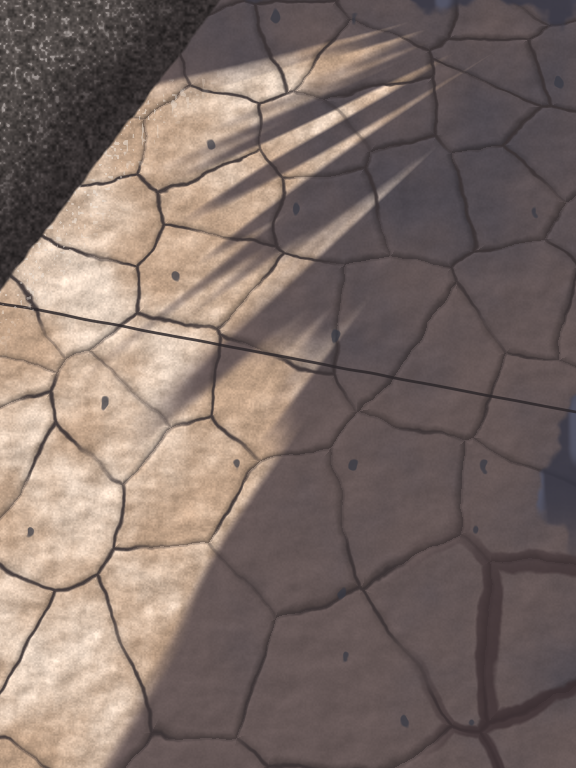
This texture is drawn by a WebGL 2 fragment shader. Its source:

```glsl
#version 300 es
precision highp float;
uniform vec2 u_resolution;
out vec4 fragColor;

vec2 hash2(vec2 p) {
  vec3 q = fract(vec3(p.xyx) * vec3(0.1031, 0.1030, 0.0973));
  q += dot(q, q.yzx + 33.33);
  return fract((q.xx + q.yz) * q.zy);
}

float noise(vec2 p) {
  vec2 i = floor(p), f = fract(p);
  f = f * f * (3.0 - 2.0 * f);
  return mix(mix(hash2(i).x, hash2(i + vec2(1, 0)).x, f.x),
             mix(hash2(i + vec2(0, 1)).x, hash2(i + vec2(1, 1)).x, f.x), f.y);
}

float fbm(vec2 p) {
  float sum = 0.0, amp = 0.5;
  for (int i = 0; i < 5; i++) {
    sum += amp * noise(p);
    p = mat2(1.6, 1.2, -1.2, 1.6) * p + 7.3;
    amp *= 0.5;
  }
  return sum;
}

vec2 stonePoint(vec2 cell) { return cell + 0.12 + 0.76 * hash2(cell + 41.0); }

// x: distance to the joint, y: stone tint, zw: direction towards the joint
vec4 stones(vec2 p) {
  vec2 base = floor(p), home = base, toHome = vec2(8.0);
  for (int j = -1; j <= 1; j++)
    for (int i = -1; i <= 1; i++) {
      vec2 cell = base + vec2(i, j), d = stonePoint(cell) - p;
      if (dot(d, d) < dot(toHome, toHome)) { toHome = d; home = cell; }
    }
  vec4 result = vec4(8.0, hash2(home).y, 0.0, 0.0);
  for (int j = -2; j <= 2; j++)
    for (int i = -2; i <= 2; i++) {
      vec2 d = stonePoint(home + vec2(i, j)) - p, across = d - toHome;
      if (dot(across, across) < 1e-4) continue;
      vec2 n = normalize(across);
      float edge = dot(0.5 * (d + toHome), n);
      if (edge < result.x) { result.x = edge; result.zw = n; }
    }
  return result;
}

// Sunlight broken into streaks fanning out from beyond the upper right corner
float sunlight(vec2 p) {
  vec2 d = vec2(1.14, 1.42) - p;
  float angle = atan(d.y, d.x), r = length(d);
  float reach = 0.64 + 0.35 * smoothstep(0.35, 0.95, angle)
              + smoothstep(0.88, 1.06, angle)
              + 0.6 * (1.0 - smoothstep(0.2, 0.34, angle));
  float streak = 0.75 * noise(vec2(angle * 25.0, r * 1.6)) + 0.25 * noise(vec2(angle * 60.0, r * 4.0));
  return smoothstep(-0.12, 0.17, r - reach + 0.95 * (streak - 0.5));
}

void main() {
  vec2 p = gl_FragCoord.xy / u_resolution.x;
  float grain = noise(p * 330.0) - 0.5;
  float mottle = fbm(p * 7.0);
  float relief = fbm(p * vec2(22, 30)) - fbm(p * vec2(22, 30) + vec2(-0.22, 0.3));

  // Paving seen in perspective, with wavering joints
  float depth = 1.0 / (1.0 - 0.28 * p.y);
  vec2 ground = vec2((p.x - 0.5) * 4.3, p.y * 3.6) * depth;
  ground += 0.2 * (vec2(fbm(ground * 2.0), fbm(ground * 2.0 + 19.0)) - 0.5);
  vec4 stone = stones(ground + vec2(5.3, 2.7));
  float joint = stone.x / (4.0 * depth);

  // Base colours in sun and in shade
  float sun = sunlight(p + 0.008 * (mottle - 0.5));
  vec3 shade = mix(vec3(0.395, 0.34, 0.335), vec3(0.30, 0.28, 0.305),
                   smoothstep(0.25, 0.85, 0.33 * p.x + 0.24 * p.y + 0.7 * (mottle - 0.5) + 0.12 * stone.y));
  vec3 lit = mix(vec3(0.76, 0.64, 0.54), vec3(0.91, 0.83, 0.76),
                 smoothstep(0.3, 0.85, mottle + 0.25 * (stone.y - 0.5) + 0.3 * relief));
  vec3 color = mix(shade, lit, sun);
  color *= 1.0 + (0.45 * relief + 0.12 * grain) * mix(0.45, 1.0, sun);

  // Grooves: soft bevel, then a thin dark core that comes and goes
  float bevel = 1.0 - smoothstep(0.002, 0.016, joint);
  color *= 1.0 + bevel * (0.16 * dot(stone.zw, vec2(-0.6, 0.8)) - 0.1);
  float core = 1.0 - smoothstep(0.0008, 0.0045 + 0.002 * mottle, joint);
  color = mix(color, vec3(0.23, 0.20, 0.205), core * (0.3 + 0.6 * smoothstep(0.3, 0.65, noise(p * 11.0))));

  // Water stains along the lower right joints, pools at the right and top
  float damp = smoothstep(0.55, 0.95, p.x + 0.3 * (noise(p * 6.0) - 0.5)) * (1.0 - smoothstep(0.3, 0.5, p.y));
  float stain = damp * (1.0 - smoothstep(0.012, 0.019, joint + 0.025 * (mottle - 0.5)));
  color = mix(color, vec3(0.235, 0.185, 0.195), 0.75 * stain);
  float shore = max(p.x - 1.01, (p.x - 0.6) * 0.2 + p.y - 1.36);
  shore = max(shore, p.x - 1.0 - 0.6 * abs(p.y - 0.78));
  float pool = smoothstep(-0.012, 0.012, shore + 0.3 * (mottle - 0.4)) * smoothstep(0.3, 0.5, p.y);
  color = mix(color, vec3(0.215, 0.215, 0.265) + 0.15 * vec3(0.7, 0.8, 1.0) * smoothstep(0.6, 0.9, noise(p * vec2(30, 18))), 0.8 * pool);

  // Straight saw cut
  float cut = abs(p.y - 0.807 + 0.189 * p.x + 0.002 * (noise(p * 20.0) - 0.5));
  color = mix(color, vec3(0.17, 0.15, 0.16), 0.85 * (1.0 - smoothstep(0.0012, 0.0037, cut)));

  // Sparse dark chips
  vec2 chipCell = floor(p * 9.0), chipSeed = hash2(chipCell + 3.0);
  vec2 chip = fract(p * 9.0) - 0.25 - 0.5 * chipSeed;
  float chipShape = length(chip * vec2(1.3, 0.9)) + 0.1 * (noise(p * 90.0) - 0.5);
  color = mix(color, vec3(0.21, 0.22, 0.26), 0.7 * step(0.88, chipSeed.y) * (1.0 - smoothstep(0.05, 0.09, chipShape)));

  // Rough wall in the upper left, with pale grit at its foot
  float wall = (p.y - 0.83 - 1.31 * p.x) * 0.607;
  float grit = smoothstep(0.74, 0.86, noise(p * 190.0)) * smoothstep(-0.08, 0.0, wall + 0.05 * mottle);
  color = mix(color, vec3(0.94, 0.90, 0.86), 0.5 * grit * sun);
  float pebble = 0.6 * noise(p * 140.0) + 0.4 * noise(p * 260.0);
  float glow = smoothstep(0.02, 0.2, wall + 0.08 * (mottle - 0.5));
  vec3 wallColor = mix(vec3(0.20, 0.18, 0.18), vec3(0.33, 0.305, 0.295), glow);
  wallColor *= 0.55 + 0.9 * pebble;
  wallColor += 0.2 * glow * smoothstep(0.62, 0.85, pebble);
  color = mix(color, wallColor, smoothstep(-0.003, 0.003, wall + 0.004 * (noise(p * 60.0) - 0.5)));

  fragColor = vec4(clamp(color, 0.0, 1.0), 1.0);
}
```
